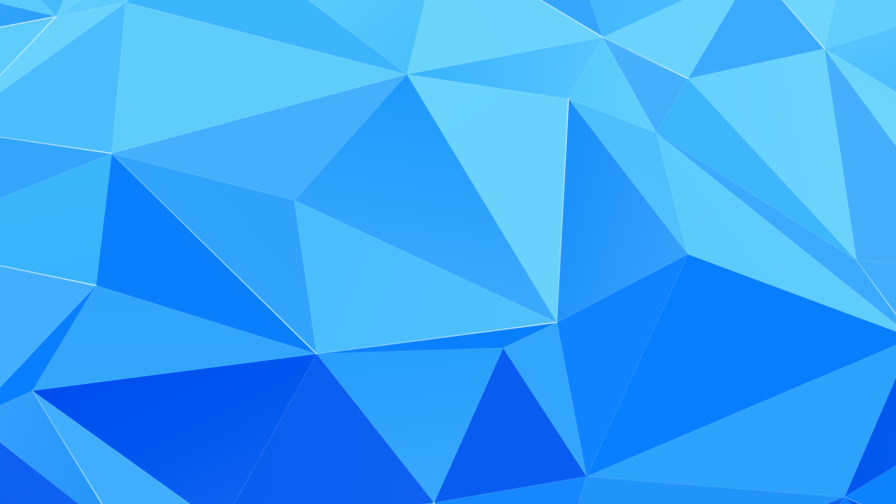
This background is drawn by a Shadertoy shader. Its source:

```glsl
#define DEEP   vec3(0.02, 0.36, 0.94)
#define ROYAL  vec3(0.07, 0.52, 1.00)
#define AZURE  vec3(0.13, 0.58, 0.98)
#define SKY    vec3(0.22, 0.66, 0.99)
#define BRIGHT vec3(0.27, 0.73, 0.99)
#define PALE   vec3(0.40, 0.82, 0.99)
#define GRID   vec2(2.9, 3.7)   // cells per canvas height
#define JITTER 0.92             // vertex scatter, below 1 keeps cells simple
#define TILT   -0.22            // rotation of the mesh in radians
#define SEAM_WIDTH 0.0008
#define SEAM_SHARE 0.18         // part of the edges that glint
#define VARIATION 0.07          // colour drift between facets

float hash(vec2 p) {
    return fract(sin(dot(p, vec2(127.1, 311.7))) * 43758.55);
}

float cross2(vec2 a, vec2 b) { return a.x * b.y - a.y * b.x; }

mat2 meshRotation() {
    float c = cos(TILT), s = sin(TILT);
    return mat2(c, s, -s, c);
}

vec2 meshVertex(vec2 cell) {
    vec2 offset = vec2(hash(cell), hash(cell + 41.3)) - 0.5;
    return meshRotation() * ((cell + 0.5 + JITTER * offset) / GRID);
}

// Palette step for a rank in 0..1, thresholds set the area shares
vec3 palette(float rank) {
    vec3 color = DEEP;
    color = mix(color, ROYAL,  step(0.06, rank));
    color = mix(color, AZURE,  step(0.21, rank));
    color = mix(color, SKY,    step(0.31, rank));
    color = mix(color, BRIGHT, step(0.64, rank));
    return mix(color, PALE,    step(0.82, rank));
}

vec3 facetColor(vec2 p, vec2 center, vec2 cell, float part) {
    // Evenly spread value blended with height, then flattened to a uniform rank
    float spread = fract(dot(cell, vec2(0.7549, 0.5698)) + 0.5 * part);
    float t = 0.5 * (spread + clamp(center.y, 0.0, 1.0));
    float rank = t < 0.5 ? 2.0 * t * t : 1.0 - 2.0 * (1.0 - t) * (1.0 - t);

    // Slight tint per facet and a soft ramp on some of them
    vec2 id = cell + 17.0 * part;
    float tint = VARIATION * (hash(id + 5.2) - 0.5);
    float angle = 6.2832 * hash(id + 9.7);
    float ramp = 0.3 * pow(hash(id + 3.1), 4.0) * dot(p - center, vec2(cos(angle), sin(angle)));
    return palette(rank) + vec3(1.4, 0.8, 0.1) * (tint + ramp);
}

// Signed distance to an edge (positive on its left), also gathers its glint
float edgeDistance(vec2 p, vec2 a, vec2 b, float px, inout float seam) {
    vec2 e = b - a, q = p - a;
    float along = clamp(dot(q, e) / dot(e, e), 0.0, 1.0);
    float line = 1.0 - smoothstep(0.0, SEAM_WIDTH + px, length(q - e * along));
    // Glints fade towards the left end of the edge
    float taper = a.x < b.x ? along : 1.0 - along;
    float glint = hash(a + b) < SEAM_SHARE ? mix(0.25, 0.75, taper) : 0.08;
    seam = max(seam, glint * line);
    return cross2(e, q) / length(e);
}

void addFacet(vec2 p, vec2 a, vec2 b, vec2 c, vec2 cell, float part, float px,
              inout vec4 fill, inout float seam) {
    float d = min(edgeDistance(p, a, b, px, seam),
              min(edgeDistance(p, b, c, px, seam), edgeDistance(p, c, a, px, seam)));
    float cover = smoothstep(-0.7 * px, 0.7 * px, d);
    fill += cover * vec4(facetColor(p, (a + b + c) / 3.0, cell, part), 1.0);
}

void mainImage(out vec4 fragColor, in vec2 fragCoord) {
    float px = 1.0 / iResolution.y;
    vec2 p = fragCoord * px;
    vec2 home = floor((p * meshRotation()) * GRID - 0.5);
    vec4 fill = vec4(0.0);
    float seam = 0.0;

    for (int j = -1; j <= 1; j++)
    for (int i = -1; i <= 1; i++) {
        vec2 cell = home + vec2(i, j);
        vec2 a = meshVertex(cell);
        vec2 b = meshVertex(cell + vec2(1, 0));
        vec2 c = meshVertex(cell + vec2(1, 1));
        vec2 d = meshVertex(cell + vec2(0, 1));

        // Split along a random diagonal unless one of them leaves the cell
        float areaAC = min(cross2(b - a, c - a), cross2(c - a, d - a));
        float areaBD = min(cross2(c - b, d - b), cross2(d - b, a - b));
        bool splitAC = min(areaAC, areaBD) > 0.006 ? hash(cell + 7.9) > 0.5 : areaAC > areaBD;
        if (!splitAC) {
            vec2 first = a;
            a = b; b = c; c = d; d = first;
        }
        addFacet(p, a, b, c, cell, 0.0, px, fill, seam);
        addFacet(p, a, c, d, cell, 1.0, px, fill, seam);
    }

    vec3 color = fill.rgb / max(fill.a, 0.001);
    color = mix(color, vec3(0.85, 0.95, 1.0), seam);
    fragColor = vec4(clamp(color, 0.0, 1.0), 1.0);
}
```
